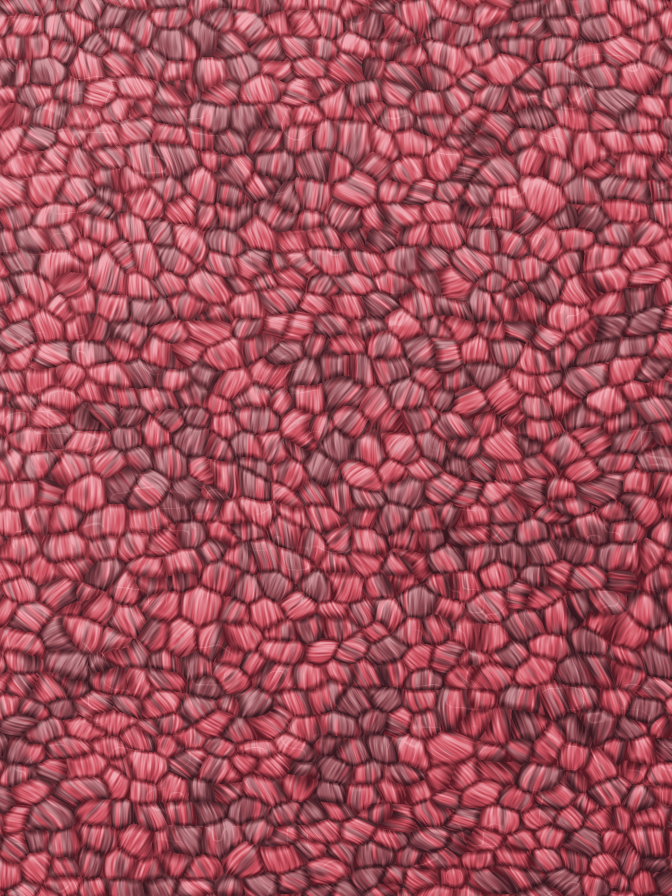
Give the GLSL for this texture, as a WebGL 2 fragment shader.

```glsl
#version 300 es
precision highp float;
// Loop-pile carpet of red and charcoal yarn. Jittered, tilted domes compete by
// height for each point; the winner is shaded from above, darkened at its seams
// and covered with fine slanted fibres made of stretched noise.

uniform vec2 u_resolution;
out vec4 fragColor;

float hash(vec2 p) {
    vec3 q = fract(p.xyx * 0.1031);
    q += dot(q, q.yzx + 33.33);
    return fract((q.x + q.y) * q.z);
}

float noise(vec2 p) {
    vec2 cell = floor(p), f = fract(p);
    f = f * f * (3.0 - 2.0 * f);
    return mix(mix(hash(cell), hash(cell + vec2(1, 0)), f.x),
               mix(hash(cell + vec2(0, 1)), hash(cell + vec2(1, 1)), f.x), f.y);
}

// Three-stop colour ramp from shadow to highlight
vec3 ramp(vec3 dark, vec3 mid, vec3 light, float t) {
    return t < 0.5 ? mix(dark, mid, 2.0 * t) : mix(mid, light, 2.0 * t - 1.0);
}

vec3 carpet(vec2 p) {
    // Wavy rows of tufts
    vec2 warped = p + 0.03 * (vec2(noise(p * 6.0), noise(p * 6.0 + 40.0)) - 0.5);
    vec2 density = vec2(21.0, 29.0);
    vec2 grid = warped * density;
    vec2 home = floor(grid);

    // Highest and second highest dome at this point
    float top = -99.0, under = -99.0, rise = 0.0;
    vec2 local = vec2(0), dome = vec2(0), id = vec2(0);
    for (int j = -2; j <= 2; j++) {
        for (int i = -2; i <= 2; i++) {
            vec2 cell = home + vec2(i, j);
            vec2 jitter = vec2(hash(cell + 11.0), hash(cell + 73.0)) - 0.5;
            vec2 centre = cell + 0.5 + 0.65 * jitter;
            centre.x += 0.5 * mod(cell.y, 2.0) - 0.25;
            vec2 offset = (grid - centre) / density;
            float angle = 1.3 * (noise(cell * 0.3 + 5.0) - 0.5)
                        + 1.1 * (hash(cell + 29.0) - 0.5) - 0.12;
            float c = cos(angle), s = sin(angle);
            vec2 turned = vec2(c * offset.x + s * offset.y, c * offset.y - s * offset.x);
            vec2 e = turned / (vec2(0.031, 0.021) * (0.85 + 0.3 * hash(cell + 51.0)));
            float height = 1.0 - pow(abs(e.x), 2.5) - e.y * e.y + 0.5 * hash(cell + 87.0);
            if (height > top) {
                under = top;
                top = height;
                local = turned;
                dome = e;
                id = cell;
                rise = offset.y / 0.021;
            } else {
                under = max(under, height);
            }
        }
    }

    // Fibres wrap across each tuft with a slant and a slight bow
    float slant = mix(-0.4, 1.0, hash(id + 19.0));
    float across = local.x * (1.0 + 0.25 * dome.y * dome.y) + slant * local.y;
    float fibre = 0.65 * noise(vec2(across * 290.0, local.y * 45.0) + id * 17.0)
                + 0.35 * noise(vec2(across * 520.0, local.y * 70.0) + id * 13.0);
    float dye = noise(vec2(across * 120.0, local.y * 28.0) + id * 31.0)
              + 0.6 * (hash(id + 61.0) - 0.5) + 0.4 * (noise(p * 14.0 + 9.0) - 0.5);

    // Light from above, shade in the seams, paler toward the upper left
    float seam = smoothstep(0.0, 1.1, top - under) * smoothstep(-0.5, 0.7, top);
    float lit = clamp(0.58 + 0.38 * rise, 0.0, 1.0);
    float tone = (0.27 + 0.56 * lit) * mix(0.3, 1.0, seam) + 0.85 * (fibre - 0.5);
    tone += 0.06 + 0.2 * (p.y / 1.333 - 0.45) + 0.12 * (0.5 - p.x);

    // Stray pale hairs
    float hair = 1.0 - smoothstep(0.0, 0.035, abs(noise(p * 34.0 + 3.0) - 0.5));
    tone += 0.22 * hair * smoothstep(0.5, 0.75, noise(p * 22.0 + 60.0));
    tone = clamp(tone, 0.0, 1.0);

    vec3 red = ramp(vec3(0.43, 0.12, 0.17), vec3(0.81, 0.32, 0.38), vec3(0.94, 0.66, 0.70), tone);
    vec3 charcoal = ramp(vec3(0.27, 0.11, 0.15), vec3(0.56, 0.28, 0.32), vec3(0.80, 0.57, 0.60), tone);
    return mix(charcoal, red, smoothstep(0.25, 0.6, dye)) * mix(0.8, 1.0, seam);
}

void main() {
    // Four samples per pixel smooth the tuft edges
    vec3 sum = vec3(0);
    for (int k = 0; k < 4; k++) {
        vec2 shift = vec2(k % 2, k / 2) * 0.5 - 0.25;
        sum += carpet((gl_FragCoord.xy + shift) / u_resolution.x);
    }
    fragColor = vec4(sum / 4.0, 1.0);
}
```
